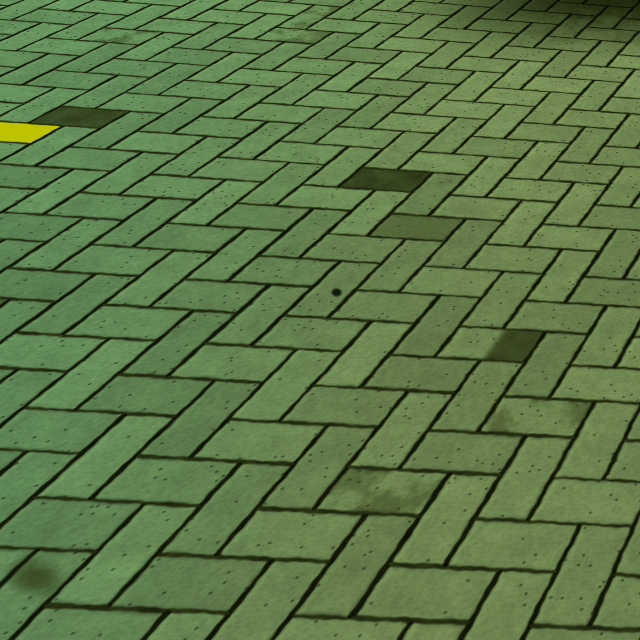
This texture is drawn by a WebGL 1 fragment shader. Its source:

```glsl
precision highp float;
// Worn green herringbone paving receding in perspective, with dark joints and stains.
uniform vec2 u_resolution;

float hash(vec2 p) {
  return fract(sin(dot(p, vec2(127.1, 311.7))) * 43758.5);
}

// Cellular noise: x = distance to the nearest point, y = random value of that point
vec2 cellular(vec2 p) {
  vec2 best = vec2(2.0, 0.0);
  for (int j = -1; j <= 1; j++) {
    for (int i = -1; i <= 1; i++) {
      vec2 c = floor(p) + vec2(float(i), float(j));
      vec2 point = c + 0.15 + 0.7 * vec2(hash(c), hash(c + 57.3));
      float d = distance(p, point);
      if (d < best.x) best = vec2(d, hash(c + 19.1));
    }
  }
  return best;
}

// Layered sines, roughly -1 to 1
float mottle(vec2 p) {
  float sum = 0.0, amp = 0.5;
  for (int i = 0; i < 5; i++) {
    sum += amp * sin(p.x + 1.7 * sin(p.y)) * cos(0.8 * p.y + sin(p.x * 0.7));
    p = mat2(1.5, 1.1, -1.1, 1.5) * p + 2.3;
    amp *= 0.65;
  }
  return sum;
}

float same(vec2 a, vec2 b) {
  return 1.0 - step(0.5, distance(a, b));
}

void main() {
  vec2 p = gl_FragCoord.xy / u_resolution;

  // Perspective: canvas position to ground position, one unit per brick width
  vec3 rowX = vec3(0.0977, 0.0911, 0.1667);
  vec3 rowY = vec3(-0.0038, 0.0915, 0.0501);
  vec3 rowW = vec3(0.004, 0.055, 1.0);
  vec3 h = cross(p.x * rowW - rowX, p.y * rowW - rowY);
  vec2 ground = h.xy / h.z;
  float depth = dot(rowW, vec3(ground, 1.0));
  float pixel = depth / (0.085 * min(u_resolution.x, u_resolution.y));

  // Herringbone: the diagonal index picks a half of a lying or upright brick
  vec2 cell = floor(ground);
  float diagonal = mod(cell.x - cell.y, 4.0);
  float upright = step(1.5, diagonal);
  vec2 corner = cell;
  if (diagonal > 0.5 && diagonal < 1.5) corner.x -= 1.0;
  if (diagonal > 1.5 && diagonal < 2.5) corner.y -= 1.0;
  vec2 size = mix(vec2(2.0, 1.0), vec2(1.0, 2.0), upright);
  vec2 local = ground - corner;
  float id = hash(corner);

  // Brick outline with uneven edges and joints of varied width
  vec2 wobble = 0.009 * sin(ground.yx * 8.0 + 6.0 * id) + 0.005 * sin(ground.yx * 23.0);
  vec2 gap = vec2(0.047, 0.037) + 0.024 * (vec2(hash(corner + 3.7), hash(corner + 8.2)) - 0.5);
  vec2 box = abs(local + wobble - 0.5 * size) - 0.5 * size + gap + 0.04;
  float edge = length(max(box, 0.0)) + min(max(box.x, box.y), 0.0) - 0.04;
  float stone = 1.0 - smoothstep(-0.9 * pixel - 0.012, 0.9 * pixel + 0.012, edge);

  // Stone colour: cool green on the left, olive to the lower right
  float across = smoothstep(0.1, 0.95, p.x + 0.3 - 0.3 * p.y);
  vec3 color = mix(vec3(0.365, 0.525, 0.335), vec3(0.42, 0.505, 0.305), across);
  color *= 1.0 + 0.13 * (id - 0.5) + 0.08 * smoothstep(0.5, 0.95, p.y);

  // Surface grain, mottling and pits
  float blotch = mottle(ground * 2.3 + 9.0 * id);
  vec2 grain = cellular(ground * 11.0);
  color *= 1.0 + 0.07 * blotch + 0.1 * (grain.x - 0.4) + 0.07 * (grain.y - 0.5);
  vec2 pit = cellular(ground * 5.0 + 31.0);
  float pitted = step(0.84, pit.y) * (1.0 - smoothstep(0.06, 0.2 + pixel, pit.x));
  color *= 1.0 - 0.38 * pitted;

  // Lit left edges and grimy rims
  float lit = 1.0 - smoothstep(0.02, 0.07 + pixel, abs(local.x - gap.x - 0.045));
  color += vec3(0.06, 0.065, 0.045) * lit * (0.6 + 0.4 * blotch);
  color *= 1.0 - 0.22 * smoothstep(-0.09, 0.0, edge) * smoothstep(-0.3, 0.5, blotch);

  // Dirty bricks, a soft stain and one yellow painted brick
  float dirty = 0.5 * step(0.95, id) * smoothstep(-0.4, 0.5, blotch);
  dirty = max(dirty, same(corner, vec2(-4.0, 12.0)));
  dirty = max(dirty, same(corner, vec2(-14.0, 14.0)));
  dirty = max(dirty, same(cell, vec2(3.0, 6.0)) * smoothstep(0.95, 1.2, local.x));
  dirty = max(dirty, 0.5 * same(corner, vec2(-2.0, 10.0)));
  float spill = length((p - vec2(0.055, 0.1)) * vec2(1.0, 1.3)) + 0.02 * blotch;
  dirty = max(dirty, 0.8 * (1.0 - smoothstep(0.01, 0.065, spill)));
  color = mix(color, vec3(0.16, 0.20, 0.07), dirty * (0.8 + 0.2 * blotch));
  color = mix(color, vec3(0.74, 0.76, 0.01), same(corner, vec2(-15.0, 13.0)));

  // Joints: near black along the sides, mossy brown along the ends
  vec3 joint = mix(vec3(0.14, 0.17, 0.06), vec3(0.065, 0.085, 0.02), step(box.y, box.x));
  joint *= 1.0 + 0.3 * mottle(ground * 6.0);
  color = mix(joint, color, stone);

  // Small hole, then the shadow in the far right corner
  float hole = length((p - vec2(0.526, 0.543)) * vec2(0.8, 1.0));
  color = mix(vec3(0.06, 0.09, 0.03), color, smoothstep(0.003, 0.009, hole));
  float shadow = smoothstep(0.9, 1.0, p.y + 0.015 * blotch) * smoothstep(0.55, 0.95, p.x);
  color *= 1.0 - vec3(0.72, 0.7, 0.85) * shadow;

  gl_FragColor = vec4(clamp(color, 0.0, 1.0), 1.0);
}
```
